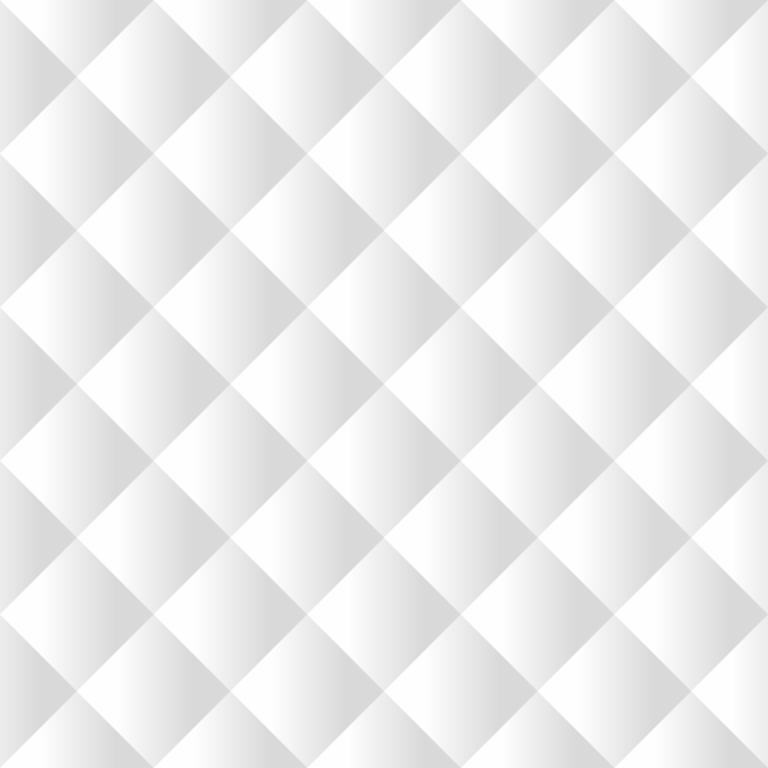
This pattern is drawn by a WebGL 2 fragment shader. Its source:

```glsl
#version 300 es
precision highp float;

uniform vec2 u_resolution;
out vec4 fragColor;

const float REPEATS = 5.0;
const float EDGE_SOFTNESS = 0.010;
const vec3 LIGHT_GREY = vec3(0.998);
const vec3 DARK_GREY = vec3(0.852);

// Offset from the nearest lattice point, from -0.5 to 0.5 on each axis
vec2 cellOffset(vec2 p, vec2 center) {
    return fract(p - center + 0.5) - 0.5;
}

// Positive inside a diamond whose tips touch the cell border
float diamondDepth(vec2 q) {
    return 0.5 - abs(q.x) - abs(q.y);
}

// Left to right ramp, flat near both side tips
vec3 diamondShade(vec2 q, float rampStart, float rampEnd) {
    float ramp = clamp((q.x + 0.5 - rampStart) / (rampEnd - rampStart), 0.0, 1.0);
    return mix(LIGHT_GREY, DARK_GREY, ramp);
}

void main() {
    vec2 p = gl_FragCoord.xy / u_resolution * REPEATS;

    // Two interleaved sets of diamonds fill the plane
    vec2 rowOffset = cellOffset(p, vec2(0.5, 0.0));
    vec2 gapOffset = cellOffset(p, vec2(0.0, 0.5));
    vec3 rowShade = diamondShade(rowOffset, 0.26, 0.75);
    vec3 gapShade = diamondShade(gapOffset, 0.26, 0.75);

    // Soft diagonal borders, never thinner than a pixel
    float pixel = REPEATS / min(u_resolution.x, u_resolution.y);
    float softness = max(EDGE_SOFTNESS, pixel);
    float rowCover = smoothstep(-softness, softness, diamondDepth(rowOffset));

    fragColor = vec4(mix(gapShade, rowShade, rowCover), 1.0);
}
```
